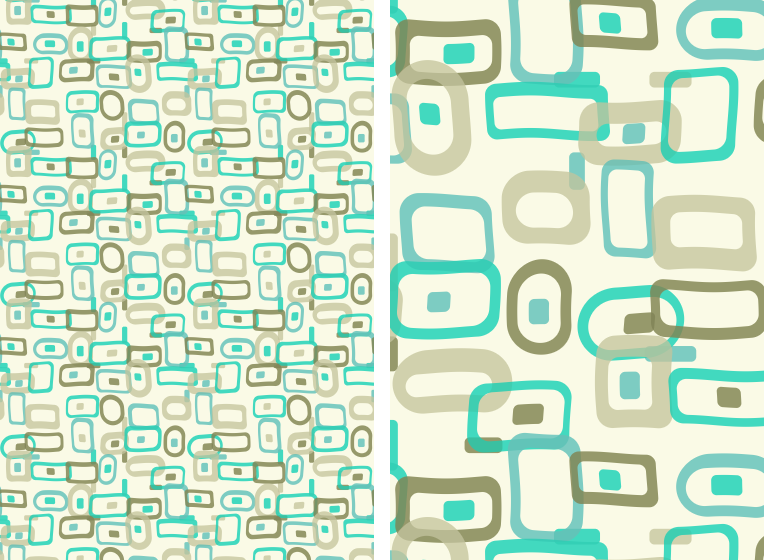
Left: the whole. Right: its middle third, enlarged.
Reproduce this pattern procedurally as a WebGL 2 fragment shader.

```glsl
#version 300 es
precision highp float;
// Retro pattern of overlapping rounded frames, small blocks and dashes on cream.
// Each tile is a wrapped grid of cells; sine hashes vary the shape in every cell,
// and a loop over the neighbouring cells lets the shapes overlap.

#define REPEATS 2.0                // tiles across the canvas
#define TILE vec2(1.0, 0.8145)     // tile size in tile widths
#define GRID vec2(6.0, 5.0)        // cells in one tile
#define JITTER 0.034               // wander of a frame from its cell centre
#define LONG_HALF 0.094            // mean half length of a frame
#define SHORT_HALF 0.058           // mean half breadth of a frame
#define STROKE 0.018               // mean line width
#define BLOCK_SHARE 0.62           // share of frames holding a block
#define DASH_SHARE 0.34            // share of cells with a loose dash
#define OVERLAP_TINT 0.3           // how far crossing lines darken

uniform vec2 u_resolution;
out vec4 fragColor;

const vec3 CREAM = vec3(0.98, 0.98, 0.90);
const vec3 BEIGE = vec3(0.82, 0.82, 0.68);
const vec3 TEAL = vec3(0.49, 0.80, 0.76);
const vec3 OLIVE = vec3(0.59, 0.60, 0.42);
const vec3 TURQUOISE = vec3(0.26, 0.85, 0.75);

float hash(vec2 cell, float salt) {
    return fract(sin(dot(cell, vec2(127.1, 311.7)) + salt * 74.7) * 43758.5);
}

vec3 inkColor(float index) {
    float i = mod(index, 4.0);
    return i < 0.5 ? BEIGE : i < 1.5 ? TURQUOISE : i < 2.5 ? OLIVE : TEAL;
}

float roundBox(vec2 p, vec2 halfSize, float radius) {
    vec2 q = abs(p) - halfSize + radius;
    return length(max(q, 0.0)) + min(max(q.x, q.y), 0.0) - radius;
}

// Outer box minus a slightly shifted inner box gives an uneven line.
float frameShape(vec2 p, vec2 halfSize, float roundness, float stroke, vec2 shift) {
    float radius = roundness * min(halfSize.x, halfSize.y);
    vec2 inner = halfSize - stroke * vec2(0.9, 1.1);
    float innerRadius = min(max(radius - 0.4 * stroke, 0.012), min(inner.x, inner.y));
    return max(roundBox(p, halfSize, radius), -roundBox(p - shift, inner, innerRadius));
}

// Lays one ink down, darkening whatever it crosses.
void paint(inout vec3 color, vec3 ink, float dist, float pixel) {
    vec3 crossed = ink * mix(vec3(1.0), color / CREAM, OVERLAP_TINT);
    color = mix(color, crossed, clamp(0.5 - dist / pixel, 0.0, 1.0));
}

void main() {
    float pixel = REPEATS / u_resolution.x;
    vec2 p = vec2(gl_FragCoord.x, u_resolution.y - gl_FragCoord.y) * pixel;
    vec2 cellSize = TILE / GRID;
    vec2 home = floor(p / cellSize);
    vec3 color = CREAM;

    for (int j = -1; j <= 1; j++) {
        for (int i = -1; i <= 1; i++) {
            vec2 cell = home + vec2(i, j);
            vec2 id = mod(cell, GRID);
            vec2 center = (cell + 0.5) * cellSize;
            vec2 wander = vec2(hash(id, 1.0), hash(id, 2.0)) * 2.0 - 1.0;
            vec2 local = p - center - JITTER * wander;
            float colorIndex = mod(id.x + floor(id.y * 2.4), 4.0);
            bool tall = mod(id.x + id.y, 3.0) < 0.5;

            // Loose dash near the cell corner
            if (hash(id, 3.0) < DASH_SHARE) {
                vec2 dash = vec2(mix(0.025, 0.052, hash(id, 4.0)), 0.014);
                if (hash(id, 5.0) < 0.35) dash = dash.yx;
                float d = roundBox(p - center - 0.5 * cellSize, dash, 0.009);
                paint(color, inkColor(colorIndex + 2.0), d, pixel);
            }

            // Hand-drawn frame, from boxy to oval
            vec2 halfSize = vec2(LONG_HALF * mix(0.78, 1.18, hash(id, 6.0)),
                                 SHORT_HALF * mix(0.78, 1.2, hash(id, 7.0)));
            if (tall) halfSize = halfSize.yx;
            float roundness = mix(0.32, 0.72, hash(id, 8.0));
            if (hash(id, 9.0) < 0.2) roundness = 1.0;
            float stroke = STROKE * mix(0.85, 1.15, hash(id, 10.0));
            if (colorIndex < 0.5) stroke *= 1.6;
            if (colorIndex > 1.5 && colorIndex < 2.5) stroke *= 1.15;
            vec2 bent = local + 0.003 * sin(local.yx * 28.0 + 6.28 * hash(id, 11.0));
            vec2 shift = 0.2 * stroke * wander.yx;
            float ring = frameShape(bent, halfSize, roundness, stroke, shift);
            paint(color, inkColor(colorIndex), ring, pixel);

            // Small solid block inside the frame
            if (hash(id, 12.0) < BLOCK_SHARE) {
                vec2 block = vec2(mix(0.017, 0.031, hash(id, 13.0)), 0.018);
                if (tall) block = block.yx;
                vec2 offset = (halfSize - 0.055) * 0.5 * wander.yx;
                float d = roundBox(bent - offset, block, 0.009);
                float step4 = 1.0 + floor(3.0 * hash(id, 14.0));
                paint(color, inkColor(colorIndex + step4), d, pixel);
            }
        }
    }
    fragColor = vec4(color, 1.0);
}
```
